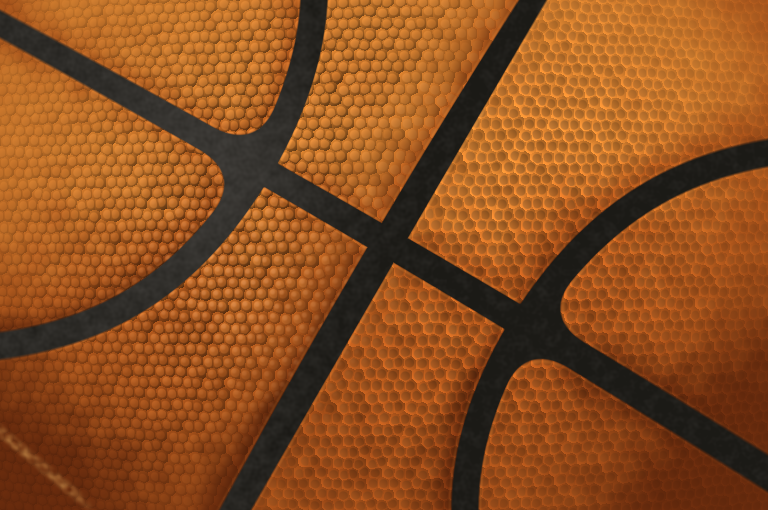
Reproduce this texture procedurally as a WebGL 1 fragment shader.

```glsl
precision highp float;
// Close view of pebbled orange leather crossed by dark rubber seams.
// Seams are curve distances in a tilted frame; pebbles are jittered
// hexagonal cells, shaded by broad light, seam bevels and soft focus.
uniform vec2 u_resolution;

const vec2 CROSSING = vec2(0.761, 0.5235);
const vec2 ALONG = vec2(0.863, -0.505);
const vec2 ACROSS = vec2(0.505, 0.863);
const float ARC_HALF_WIDTH = 0.0265;
const float FILLET = 0.095;
const float PEBBLES_PER_UNIT = 44.0;
const float PEBBLE_JITTER = 0.34;
const float BEVEL_REACH = 0.032;
const vec2 BEVEL_LIGHT = vec2(0.65, -0.5);
const vec3 LEATHER_DARK = vec3(0.40, 0.165, 0.05);
const vec3 LEATHER_MID = vec3(0.64, 0.315, 0.10);
const vec3 LEATHER_BRIGHT = vec3(0.80, 0.48, 0.175);
const vec3 WORN_TAN = vec3(0.67, 0.44, 0.22);
const vec3 GLINT = vec3(0.90, 0.62, 0.40);
const vec3 RUBBER_DARK = vec3(0.105, 0.10, 0.085);
const vec3 RUBBER_GREY = vec3(0.245, 0.235, 0.22);

vec2 hash2(vec2 p) {
  vec2 k = vec2(dot(p, vec2(127.1, 311.7)), dot(p, vec2(269.5, 183.3)));
  return fract(sin(k) * 43758.5);
}

float gradientNoise(vec2 p) {
  vec2 i = floor(p), f = fract(p);
  vec2 w = f * f * f * (f * (f * 6.0 - 15.0) + 10.0);
  vec2 e = vec2(1.0, 0.0);
  float a = dot(hash2(i) * 2.0 - 1.0, f);
  float b = dot(hash2(i + e.xy) * 2.0 - 1.0, f - e.xy);
  float c = dot(hash2(i + e.yx) * 2.0 - 1.0, f - e.yx);
  float d = dot(hash2(i + e.xx) * 2.0 - 1.0, f - e.xx);
  return mix(mix(a, b, w.x), mix(c, d, w.x), w.y);
}

float smoothMin(float a, float b, float k) {
  float h = max(k - abs(a - b), 0.0) / k;
  return min(a, b) - h * h * k * 0.25;
}

// Signed distance from a bowed seam; positive on its hollow, outer side.
float arcOffset(vec2 q, float start, float tilt, float bend) {
  float v = q.y, v2 = v * v;
  float slope = tilt + 2.0 * bend * v + 4.0 * v2 * v;
  return (q.x - start - tilt * v - bend * v2 - v2 * v2) / sqrt(1.0 + slope * slope);
}

// Joins an arc to the long seam, rounding only the outer corners.
float joinArc(float straight, float offset) {
  float k = mix(0.004, FILLET, smoothstep(-0.02, 0.02, offset));
  return smoothMin(straight, abs(offset) - ARC_HALF_WIDTH, k);
}

float seamDistance(vec2 p) {
  vec2 d = p - CROSSING;
  vec2 q = vec2(dot(d, ALONG), dot(d, ACROSS));
  float lengthwise = abs(q.y + 0.018 * q.x * q.x) - 0.0275 - 0.004 * q.x;
  float crosswise = abs(q.x + 0.001 - 0.018 * q.y * q.y)
    - (0.0295 - 0.004 * q.y - 0.013 * q.y * q.y);
  float leftArc = arcOffset(vec2(-q.x, q.y), 0.292, 0.0, 0.535);
  float rightArc = arcOffset(q, 0.310, 0.03, 0.54);
  return min(crosswise, min(joinArc(lengthwise, leftArc), joinArc(lengthwise, rightArc)));
}

// Returns the offset from the pebble centre, the gap to its edge and an id.
vec4 pebble(vec2 g) {
  float nearest = 9.0, second = 9.0, id = 0.0;
  vec2 toPoint = vec2(0.0);
  for (int j = -1; j <= 1; j++) {
    float row = floor(g.y) + float(j);
    float shift = 0.5 * mod(row, 2.0);
    for (int i = -1; i <= 1; i++) {
      vec2 cell = vec2(floor(g.x - shift) + float(i), row);
      vec2 rnd = hash2(cell);
      vec2 r = g - cell - vec2(shift + 0.5, 0.5) - (rnd - 0.5) * PEBBLE_JITTER;
      float dist = length(r);
      if (dist < nearest) {
        second = nearest; nearest = dist; toPoint = r; id = rnd.x;
      } else second = min(second, dist);
    }
  }
  return vec4(toPoint, second - nearest, id);
}

void main() {
  vec2 p = gl_FragCoord.xy / u_resolution.y;
  vec2 d = p - CROSSING;
  float focus = 1.0 - 0.8 * smoothstep(0.30, 0.92, length(d * vec2(1.0, 1.1)));
  float seam = seamDistance(p);
  vec2 e = vec2(0.004, 0.0);
  vec2 away = vec2(seamDistance(p + e.xy) - seam, seamDistance(p + e.yx) - seam) / e.x;

  // Broad leather tone: bright top, dim lower right and corners
  float tone = 0.36 + 0.53 * smoothstep(0.0, 0.85, p.y);
  tone -= 0.45 * smoothstep(0.62, 1.08, length(p - vec2(0.70, 0.55)));
  tone -= 0.16 * smoothstep(0.95, 1.35, p.x) * (1.0 - smoothstep(0.5, 0.75, p.y));
  tone -= 0.32 * exp(-dot(p, p) * 14.0);
  tone += 0.12 * gradientNoise(p * 5.0) + 0.12 * gradientNoise(p * 23.0);
  float bevel = exp(-max(seam, 0.0) / BEVEL_REACH);
  tone += bevel * (0.24 * dot(away, BEVEL_LIGHT) - 0.27);
  tone = clamp(tone, 0.0, 1.0);
  vec3 leather = mix(LEATHER_DARK, LEATHER_MID, smoothstep(0.0, 0.5, tone));
  leather = mix(leather, LEATHER_BRIGHT, smoothstep(0.45, 0.95, tone));

  // Pebbles: shadowed grooves on the left, pale rims towards the right
  vec4 cell = pebble(d * PEBBLES_PER_UNIT * (1.0 + 0.15 * dot(d, d)) + 80.0);
  float disc = smoothstep(0.06, 0.30, cell.z) * (1.0 - smoothstep(0.34, 0.50, length(cell.xy)));
  float side = smoothstep(-0.25, 0.15, dot(d, ALONG));
  float relief = (1.0 - disc) * mix(-0.20, 0.10, side) - disc * mix(-0.06, 0.11, side);
  relief += dot(cell.xy, mix(vec2(-0.26, 0.34), vec2(-0.24, -0.22), side));
  leather = mix(leather, WORN_TAN, disc * focus * tone * (0.15 + 0.4 * cell.w));
  leather *= 1.0 + focus * (relief + 0.14 * (cell.w - 0.5));
  vec2 s = p - vec2(0.46, 0.46);
  float sheen = exp(-dot(s, s) * 24.0);
  float spot = 1.0 - smoothstep(0.08, 0.34, length(cell.xy - vec2(-0.12, 0.14)));
  leather = mix(leather, GLINT, sheen * spot * 0.42);

  // Worn pale streak in the lower left
  float streak = abs(p.y - 0.155 + 0.84 * p.x) / 1.31;
  float wear = (1.0 - smoothstep(0.002, 0.016, streak)) * (1.0 - smoothstep(0.14, 0.19, p.x));
  leather = mix(leather, WORN_TAN, wear * clamp(0.5 + 0.9 * gradientNoise(p * 70.0), 0.0, 1.0));

  // Scuffed rubber, greyer around the left junction
  vec2 j = p - vec2(0.45, 0.67);
  float grey = 0.5 * exp(-dot(j, j) * 16.0) + 0.42 * (1.0 - smoothstep(0.25, 0.8, p.x));
  grey += 0.35 * gradientNoise(p * 38.0) + 0.25 * gradientNoise(p * 110.0);
  vec3 rubber = mix(RUBBER_DARK, RUBBER_GREY, clamp(grey + 0.05, 0.0, 1.0));

  float softness = max(0.75 / u_resolution.y, 0.0012 + 0.004 * (1.0 - focus));
  float rim = smoothstep(0.0, 0.003, seam) * (1.0 - smoothstep(0.003, 0.008, seam));
  leather += vec3(0.10, 0.07, 0.025) * rim * focus;
  gl_FragColor = vec4(mix(rubber, leather, smoothstep(-softness, softness, seam)), 1.0);
}
```
